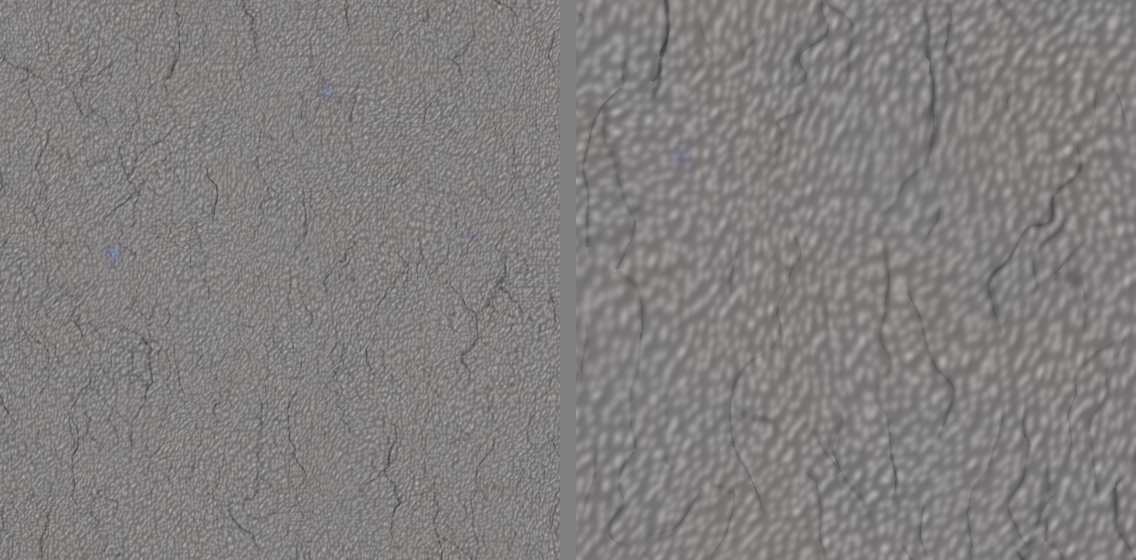
Left: the whole. Right: its middle third, enlarged.
Write a WebGL 2 fragment shader that draws this texture.

```glsl
#version 300 es
precision highp float;
// Fine grey leather: a dense slanted grain lit from the left, crossed by
// short broken, mostly upright creases and dotted with a few bluish stains.
// Grain sums jittered bumps; creases are borders of stretched, warped cells.

uniform vec2 u_resolution;
out vec4 fragColor;

const vec3  LEATHER = vec3(0.514, 0.503, 0.503);
const vec3  TINT = vec3(1.0, 0.98, 0.975);         // hue of the shading
const vec2  LIGHT = vec2(-0.80, 0.60);
const vec2  GRAIN_AXIS = vec2(0.50, 0.866);        // long side of the pebbles
const vec2  GRAIN_SCALE = vec2(150.0, 140.0);      // pebbles across the canvas
const float GRAIN_JITTER = 0.75;
const float BUMP_GAIN = 0.095;
const float SLOPE_GAIN = 0.32;
const vec2  CREASE_SCALE = vec2(13.0, 8.0);
const vec2  WRINKLE_SCALE = vec2(34.0, 21.0);
const float CREASE_WIDTH = 0.0019;
const float CREASE_DEPTH = 0.125;
const float WRINKLE_DEPTH = 0.075;
const float RIM_GAIN = 0.035;
const float MOTTLE = 0.010;
const int   STAINS = 4;
const vec3  STAIN_HALO = vec3(0.43, 0.40, 0.50);
const vec3  STAIN_CORE = vec3(0.50, 0.59, 0.69);

float hash(vec2 p) {
    return fract(sin(dot(p, vec2(127.1, 311.7))) * 43758.5453);
}

vec2 hash2(vec2 p) {
    return vec2(hash(p), hash(p + 57.3));
}

float noise(vec2 p) {
    vec2 i = floor(p), f = fract(p);
    f = f * f * (3.0 - 2.0 * f);
    return mix(mix(hash(i), hash(i + vec2(1, 0)), f.x),
               mix(hash(i + vec2(0, 1)), hash(i + vec2(1, 1)), f.x), f.y);
}

// Signed noise vector used to bend the domains.
vec2 bend(vec2 p) {
    return vec2(noise(p), noise(p + 31.7)) - 0.5;
}

// Soft pebbles: x is height, y is slope towards the light.
vec2 pebbles(vec2 p) {
    vec2 cell = floor(p), sum = vec2(0.0);
    for (int y = -2; y <= 2; y++)
    for (int x = -2; x <= 2; x++) {
        vec2 id = cell + vec2(x, y);
        vec2 d = p - id - 0.5 - GRAIN_JITTER * (hash2(id) - 0.5);
        float along = dot(d, GRAIN_AXIS);
        float bump = exp(-6.5 * dot(d, d) + 2.4 * along * along);
        bump *= 0.85 + 0.3 * hash(id + 9.1);
        sum += bump * vec2(1.0, dot(d, LIGHT));
    }
    return sum;
}

// Cell border: x is distance in cells, yz is the direction across it.
vec3 cellBorder(vec2 p) {
    vec2 cell = floor(p), near = vec2(8.0), second = vec2(8.0);
    for (int y = -1; y <= 1; y++)
    for (int x = -1; x <= 1; x++) {
        vec2 id = cell + vec2(x, y);
        vec2 d = id + 0.1 + 0.8 * hash2(id + 3.7) - p;
        if (dot(d, d) < dot(near, near)) {
            second = near;
            near = d;
        } else if (dot(d, d) < dot(second, second)) {
            second = d;
        }
    }
    vec2 across = normalize(second - near);
    return vec3(dot(0.5 * (near + second), across), across);
}

// Broken dark lines with a faint lit rim; upright ones dominate.
float creases(vec2 p, vec2 scale, float depth, float cover) {
    vec3 border = cellBorder(p * scale);
    float dist = border.x / scale.x / CREASE_WIDTH;
    float gate = smoothstep(cover, cover + 0.35, noise(p * scale * 1.4 + 17.0));
    gate *= smoothstep(0.1, 0.7, abs(border.y));
    float line = exp(-dist * dist);
    float rim = exp(-0.25 * dist * dist) * dot(border.yz, LIGHT);
    return gate * (RIM_GAIN * rim - depth * line);
}

void main() {
    vec2 p = gl_FragCoord.xy / min(u_resolution.x, u_resolution.y);

    // Pebble grain with drifting direction and strength
    vec2 grain = pebbles((p + 0.022 * bend(p * 10.0)) * GRAIN_SCALE);
    float shade = BUMP_GAIN * (grain.x - 0.60) + SLOPE_GAIN * grain.y;
    shade *= 0.85 + 0.3 * noise(p * 16.0 + 5.0);

    // Creases and finer wrinkles, gathered in patches
    vec2 q = p + 0.045 * bend(p * 14.0) + 0.010 * bend(p * 60.0);
    float patches = 0.3 * (noise(p * 6.0 + 2.0) - 0.5);
    shade += creases(q, CREASE_SCALE, CREASE_DEPTH, 0.42 + patches);
    shade += creases(q + 4.3, WRINKLE_SCALE, WRINKLE_DEPTH, 0.36 + patches);

    // Broad and small mottling
    shade += MOTTLE * (noise(p * 5.0) + noise(p * 40.0) - 1.0);
    vec3 color = LEATHER + shade * TINT;
    color += 0.010 * (noise(p * 24.0 + 70.0) - 0.5) * vec3(1.0, 0.0, -1.0);

    // Slanted stains, one in each upright strip
    for (int i = 0; i < STAINS; i++) {
        float n = float(i);
        vec2 spot = hash2(vec2(n, 4.6));
        vec2 center = vec2((n + 0.15 + 0.7 * spot.x) / float(STAINS), 0.1 + 0.8 * spot.y);
        float size = mix(0.008, 0.014, mod(n + 1.0, 2.0));
        vec2 d = (p - center + 0.014 * bend(p * 80.0)) / size;
        d = vec2(d.x + d.y, d.y - d.x) * 0.7071;
        float halo = exp(-dot(d, d) * 0.9);
        float core = exp(-dot(d * vec2(1.3, 3.0), d * vec2(1.3, 3.0)));
        color = mix(color, STAIN_HALO + shade, 0.6 * halo);
        color = mix(color, STAIN_CORE + shade, 0.7 * core * smoothstep(0.006, 0.014, size));
    }
    fragColor = vec4(clamp(color, 0.0, 1.0), 1.0);
}
```
